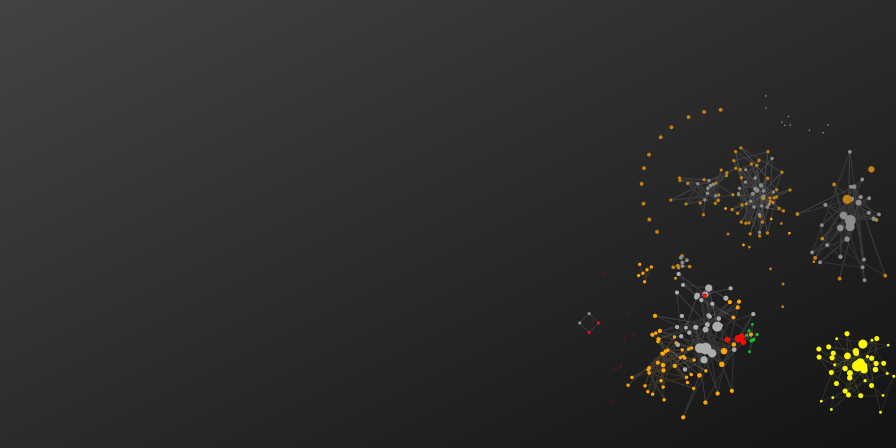
Write a Shadertoy shader that draws this background.

```glsl
#define LIGHT_CORNER vec3(0.260)
#define DARK_CORNER vec3(0.075)
#define GREY vec3(0.68)
#define DIM_GREY vec3(0.55)
#define ORANGE vec3(1.0, 0.65, 0.02)
#define DIM_ORANGE vec3(0.77, 0.51, 0.08)
#define YELLOW vec3(1.0, 0.98, 0.0)
#define RED vec3(0.95, 0.05, 0.03)
#define DIM_RED vec3(0.45, 0.08, 0.10)
#define GREEN vec3(0.1, 0.75, 0.2)
#define LINK_WIDTH 0.0012
#define TAU 6.2831853

float hash(float n) {
    return fract(sin(n * 12.9898 + 4.137) * 4375.85);
}

// Coverage of a disc, smoothed over one pixel
float disc(vec2 p, vec2 centre, float radius) {
    return clamp((radius - length(p - centre)) * iResolution.y + 0.5, 0.0, 1.0);
}

// Coverage of a thin line segment
float link(vec2 p, vec2 a, vec2 b) {
    vec2 pa = p - a, ba = b - a;
    float t = clamp(dot(pa, ba) / max(dot(ba, ba), 1e-6), 0.0, 1.0);
    float pixel = 1.0 / iResolution.y;
    float width = max(LINK_WIDTH, pixel);
    return LINK_WIDTH / width * clamp((0.5 * width - length(pa - ba * t)) / pixel + 0.5, 0.0, 1.0);
}

// Node offset within a unit web; low indices sit near the centre
vec2 node(int i, int count, float seed) {
    float k = float(i) + seed * 31.0;
    float angle = TAU * hash(k);
    float reach = pow(float(i) / float(count), 0.6) * (0.6 + 0.6 * hash(k + 0.37));
    return reach * vec2(cos(angle), sin(angle));
}

// Tree of linked nodes: sizes = (hub, leaf), share = portion of leaf colour
void web(inout vec3 col, vec2 p, vec2 centre, vec2 spread, int count, float seed,
         vec2 sizes, vec3 hubColor, vec3 leafColor, float share, float linkAlpha) {
    vec2 q = p - centre;
    if (length(q / spread) > 1.3) return;

    // Links to the parent and to a random inner node
    float lines = 0.0;
    for (int i = 1; i < count; i++) {
        vec2 a = spread * node(i, count, seed);
        vec2 parent = spread * node(i / 4, count, seed);
        int other = int(hash(float(i) + seed * 7.0) * float(i));
        vec2 inner = spread * node(other, count, seed);
        lines = max(lines, link(q, a, parent));
        lines = max(lines, 0.7 * link(q, a, inner));
    }
    col = mix(col, mix(DIM_GREY, hubColor, 0.3), lines * linkAlpha);

    // Nodes, shrinking away from the hub
    for (int i = count - 1; i >= 0; i--) {
        float age = float(i) / float(count);
        float radius = sizes.y + (sizes.x - sizes.y) * exp(-0.3 * float(i));
        float isLeaf = step(hash(float(i) * 1.7 + seed), 2.0 * share * age);
        vec3 tint = mix(hubColor, leafColor, isLeaf);
        col = mix(col, tint, disc(q, spread * node(i, count, seed), radius));
    }
}

void mainImage(out vec4 fragColor, in vec2 fragCoord) {
    vec2 uv = fragCoord / iResolution.xy;
    vec2 p = fragCoord / iResolution.y;

    // Diagonal backdrop
    vec3 col = mix(LIGHT_CORNER, DARK_CORNER, 0.5 * (uv.x + 1.0 - uv.y));

    // Loose specks
    web(col, p, vec2(1.72, 0.40), vec2(0.20, 0.16), 12, 2.0, vec2(0.003), DIM_ORANGE, ORANGE, 0.6, 0.0);
    web(col, p, vec2(1.76, 0.74), vec2(0.15, 0.06), 9, 4.0, vec2(0.0016), DIM_GREY, DIM_GREY, 0.0, 0.0);
    web(col, p, vec2(1.40, 0.30), vec2(0.10, 0.22), 10, 6.0, vec2(0.002), DIM_RED, DIM_RED, 0.0, 0.0);

    // Arc of dots around the upper web
    for (int i = 0; i < 11; i++) {
        float angle = radians(90.0 + 12.5 * float(i) + 3.0 * hash(float(i)));
        vec2 dot_ = vec2(1.615, 0.583) + vec2(0.183, 0.172) * vec2(cos(angle), sin(angle));
        col = mix(col, DIM_ORANGE, disc(p, dot_, 0.0042));
    }

    // Upper webs
    web(col, p, vec2(1.58, 0.58), vec2(0.085, 0.07), 26, 3.0, vec2(0.004, 0.0035), DIM_GREY, DIM_ORANGE, 0.9, 0.5);
    web(col, p, vec2(1.69, 0.575), vec2(0.075, 0.11), 56, 8.0, vec2(0.005, 0.0036), DIM_GREY, DIM_ORANGE, 0.7, 0.65);
    web(col, p, vec2(1.898, 0.508), vec2(0.11, 0.17), 32, 5.0, vec2(0.012, 0.0042), DIM_GREY, DIM_ORANGE, 0.25, 0.5);
    col = mix(col, DIM_ORANGE, disc(p, vec2(1.891, 0.555), 0.010));
    col = mix(col, DIM_ORANGE, disc(p, vec2(1.945, 0.622), 0.007));

    // Small satellites
    web(col, p, vec2(1.523, 0.414), vec2(0.025), 9, 9.0, vec2(0.004), DIM_GREY, DIM_ORANGE, 0.9, 0.6);
    web(col, p, vec2(1.435, 0.39), vec2(0.03), 6, 11.0, vec2(0.0036), ORANGE, ORANGE, 0.0, 0.4);

    // Lower webs
    web(col, p, vec2(1.48, 0.185), vec2(0.10, 0.10), 34, 12.0, vec2(0.005, 0.0038), ORANGE, ORANGE, 0.0, 0.5);
    web(col, p, vec2(1.582, 0.357), vec2(0.09, 0.10), 11, 13.0, vec2(0.008, 0.004), GREY, ORANGE, 0.2, 0.5);
    web(col, p, vec2(1.575, 0.222), vec2(0.14, 0.14), 38, 14.0, vec2(0.013, 0.0046), GREY, ORANGE, 0.4, 0.5);
    col = mix(col, GREY, 0.5 * link(p, vec2(1.582, 0.357), vec2(1.601, 0.271)));
    col = mix(col, GREY, disc(p, vec2(1.601, 0.271), 0.011));
    web(col, p, vec2(1.682, 0.242), vec2(0.032), 8, 15.0, vec2(0.004, 0.003), GREEN, GREEN, 0.0, 0.5);
    web(col, p, vec2(1.648, 0.244), vec2(0.03), 4, 16.0, vec2(0.008, 0.005), RED, RED, 0.0, 0.4);
    col = mix(col, RED, disc(p, vec2(1.573, 0.340), 0.005));

    // Yellow web with faint far leaves
    web(col, p, vec2(1.914, 0.185), vec2(0.13, 0.16), 14, 17.0, vec2(0.004, 0.003), YELLOW, YELLOW, 0.0, 0.3);
    web(col, p, vec2(1.914, 0.183), vec2(0.085, 0.095), 27, 18.0, vec2(0.012, 0.0055), YELLOW, YELLOW, 0.0, 0.4);
    col = mix(col, YELLOW, disc(p, vec2(1.926, 0.232), 0.010));

    // Four-node diamond
    for (int i = 0; i < 4; i++) {
        float angle = TAU * float(i) / 4.0;
        vec2 a = vec2(1.315, 0.279) + 0.021 * vec2(cos(angle), sin(angle));
        vec2 b = vec2(1.315, 0.279) + 0.021 * vec2(-sin(angle), cos(angle));
        col = mix(col, DIM_GREY, 0.4 * link(p, a, b));
        col = mix(col, i % 3 == 0 ? RED : DIM_GREY, disc(p, a, 0.0034));
    }

    fragColor = vec4(col, 1.0);
}
```
